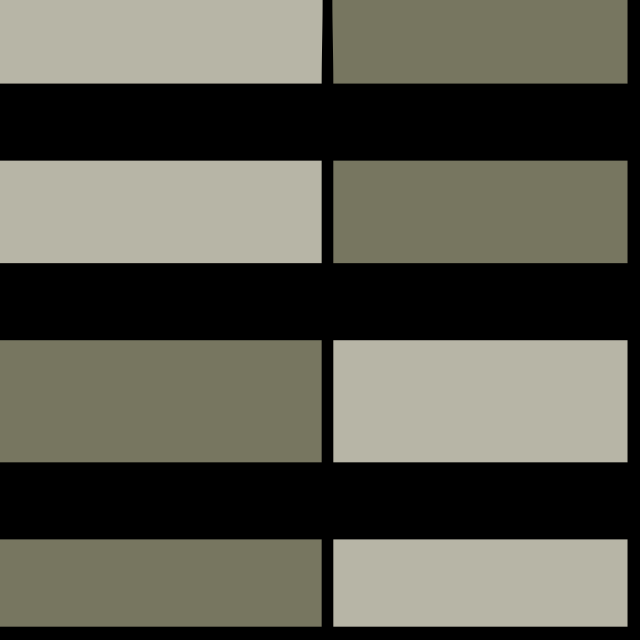
Reproduce this pattern procedurally as a WebGL 2 fragment shader.

```glsl
#version 300 es
precision highp float;
// Two columns of flat panels in light and dark stone tones on black.
// Wide horizontal bands with slowly shrinking spacing and thin vertical
// seams cut the panels; the tones swap across the middle band and seam.

#define LIGHT_STONE vec3(0.716, 0.708, 0.651)
#define DARK_STONE vec3(0.465, 0.463, 0.378)
#define BAND_COUNT 3
#define BAND_HALF 0.0602
#define BAND_START 0.2174
#define BAND_STEP 0.3265
#define BAND_SHRINK 0.0153
#define SEAM_X 0.5117
#define SEAM_HALF 0.0091
#define SEAM_TAPER 0.0015
#define RIGHT_EDGE 0.9805
#define BOTTOM_EDGE 0.0208

uniform vec2 u_resolution;
out vec4 fragColor;

// Height of the centre of a band, counted from the bottom
float bandCentre(float index) {
    return BAND_START + index * (BAND_STEP - BAND_SHRINK * index);
}

// Coverage of a region from its signed distance, positive inside
float coverage(float distanceInside, float pixelSize) {
    return clamp(distanceInside / pixelSize + 0.5, 0.0, 1.0);
}

void main() {
    vec2 p = gl_FragCoord.xy / u_resolution;
    vec2 pixelSize = 1.0 / u_resolution;

    // Rows: distance to the nearest band or to the bottom border
    float rowDistance = p.y - BOTTOM_EDGE;
    for (int i = 0; i < BAND_COUNT; i++) {
        float toBand = abs(p.y - bandCentre(float(i))) - BAND_HALF;
        rowDistance = min(rowDistance, toBand);
    }

    // Columns: the seam narrows slightly towards the top
    float seamHalf = SEAM_HALF - SEAM_TAPER * smoothstep(0.87, 1.0, p.y);
    float columnDistance = min(abs(p.x - SEAM_X) - seamHalf, RIGHT_EDGE - p.x);

    // Panels: light at upper left and lower right, dark elsewhere
    bool isLeft = p.x < SEAM_X;
    bool isUpper = p.y > bandCentre(1.0);
    vec3 panelColor = isLeft == isUpper ? LIGHT_STONE : DARK_STONE;

    float panelMask = coverage(rowDistance, pixelSize.y)
                    * coverage(columnDistance, pixelSize.x);
    fragColor = vec4(panelColor * panelMask, 1.0);
}
```
